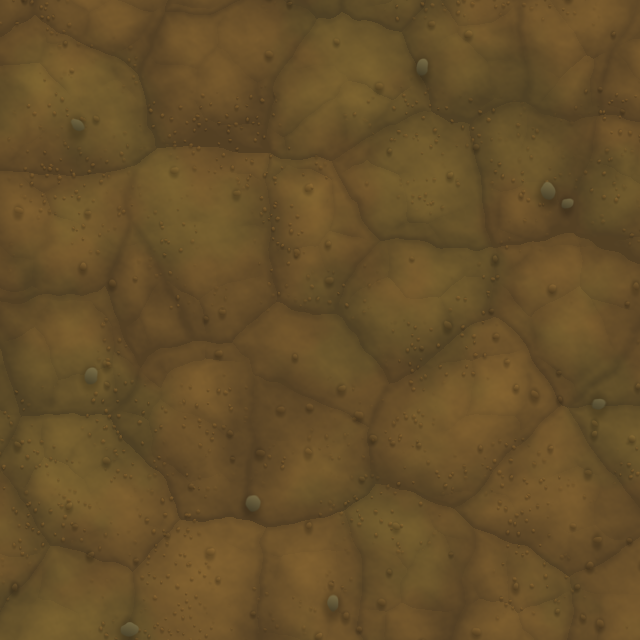
Give the GLSL for this texture, as a WebGL 2 fragment shader.

```glsl
#version 300 es
precision highp float;
// Lumpy brown earth: two sizes of rounded Voronoi mounds, lit from above,
// with soft hollows and thin creases between them, fractal noise for the
// worn surface, and scattered pebbles, grains and crumbs on top.
uniform vec2 u_resolution;
out vec4 fragColor;

const vec2 LIGHT = vec2(0.26, 0.966);
const vec3 SOIL_DARK = vec3(0.325, 0.252, 0.140);
const vec3 SOIL_LIGHT = vec3(0.520, 0.396, 0.192);
const vec3 STONE = vec3(0.430, 0.390, 0.255);
const vec3 CRUMB = vec3(0.530, 0.385, 0.180);

vec2 hash2(vec2 cell, float seed) {
  uvec3 v = uvec3(ivec3(vec3(cell, seed)) + 4096);
  v = v * 1664525u + 1013904223u;
  v.x += v.y * v.z; v.y += v.z * v.x; v.z += v.x * v.y;
  v ^= v >> 16u;
  v.x += v.y * v.z; v.y += v.z * v.x;
  return vec2(v.xy >> 8u) / 16777216.0;
}

float noise(vec2 p, float seed) {
  vec2 i = floor(p), f = fract(p);
  f = f * f * f * (f * (f * 6.0 - 15.0) + 10.0);
  float low = mix(hash2(i, seed).x, hash2(i + vec2(1, 0), seed).x, f.x);
  float high = mix(hash2(i + vec2(0, 1), seed).x, hash2(i + 1.0, seed).x, f.x);
  return mix(low, high, f.y);
}

float fbm(vec2 p, float seed) {
  float sum = 0.0, amp = 0.533;
  for (int k = 0; k < 4; k++) {
    sum += amp * noise(p, seed + float(k));
    p = mat2(1.6, 1.2, -1.2, 1.6) * p;
    amp *= 0.5;
  }
  return sum;
}

// Voronoi mound: x = distance to border, yz = offset from centre, w = random
vec4 mound(vec2 p, float seed) {
  vec2 base = floor(p), home = base, toHome = vec2(8.0);
  for (int y = -1; y <= 1; y++)
    for (int x = -1; x <= 1; x++) {
      vec2 cell = base + vec2(x, y);
      vec2 d = cell + 0.1 + 0.8 * hash2(cell, seed) - p;
      if (dot(d, d) < dot(toHome, toHome)) { toHome = d; home = cell; }
    }
  float border = 8.0;
  for (int y = -2; y <= 2; y++)
    for (int x = -2; x <= 2; x++) {
      if (x == 0 && y == 0) continue;
      vec2 cell = home + vec2(x, y);
      vec2 d = cell + 0.1 + 0.8 * hash2(cell, seed) - p;
      border = min(border, dot(0.5 * (toHome + d), normalize(d - toHome)));
    }
  return vec4(border, -toHome, hash2(home, seed + 9.0).x);
}

// Tone of a mound: bright dome, sunlit upper side, dark crease at the border
float moundTone(vec4 m, float creaseWidth, float creaseDepth) {
  float dome = smoothstep(0.0, 0.42, m.x) - 0.45;
  float crease = 1.0 - smoothstep(0.0, creaseWidth, m.x);
  return 0.40 * dome + 0.26 * dot(m.yz, LIGHT) + 0.12 * (m.w - 0.5) - creaseDepth * crease;
}

// Scattered stones: x = coverage, y = light from -1 to 1, z = cast shadow
vec3 scatter(vec2 p, float count, float density, float radius, float blur, float seed) {
  vec3 stone = vec3(0.0);
  vec2 base = floor(p * count);
  for (int y = -1; y <= 1; y++)
    for (int x = -1; x <= 1; x++) {
      vec2 cell = base + vec2(x, y), rnd = hash2(cell, seed + 1.0);
      if (rnd.x > density) continue;
      vec2 d = p - (cell + hash2(cell, seed)) / count;
      float size = radius * mix(0.55, 1.15, rnd.y), a = 6.2832 * hash2(cell, seed + 2.0).x;
      mat2 turn = mat2(cos(a), sin(a), -sin(a), cos(a));
      vec2 shape = vec2(1.0, mix(1.1, 1.6, hash2(cell, seed + 3.0).y));
      float r = length(turn * d * shape) + 0.3 * size * (noise(d / size * 1.5 + 20.0, seed + rnd.y * 50.0) - 0.5);
      float cover = 1.0 - smoothstep(size - blur, size + blur, r);
      float shadow = 1.0 - smoothstep(0.5, 1.7, length((d + LIGHT * size * 0.5) * shape.yx / shape.y) / size);
      if (cover > stone.x) stone.xy = vec2(cover, clamp(dot(d, LIGHT) / size, -1.0, 1.0));
      stone.z = max(stone.z, shadow);
    }
  return stone;
}

vec3 layStones(vec3 ground, vec3 stone, vec3 tint, float strength) {
  ground *= 1.0 - 0.22 * stone.z * strength;
  return mix(ground, tint * (0.92 + 0.26 * stone.y), stone.x * strength);
}

void main() {
  float pixel = 1.0 / min(u_resolution.x, u_resolution.y);
  vec2 p = gl_FragCoord.xy * pixel;

  // Mounds on gently bent ground
  vec2 bend = vec2(fbm(p * 7.0, 11.0), fbm(p * 7.0, 21.0)) - 0.5;
  vec2 q = p + 0.07 * bend;
  float wear = fbm(p * 9.0, 31.0);
  vec4 large = mound(q * 5.2, 3.0), small = mound(q * 10.5 + 0.4, 5.0);
  float split = smoothstep(0.36, 0.62, fbm(p * 4.0, 41.0)) * smoothstep(0.0, 0.16, large.x);
  float tone = 0.455 + moundTone(large, 0.065, 0.06 + 0.2 * wear);
  tone += 0.55 * split * moundTone(small, 0.10, 0.28 * wear);

  // Worn surface: broad patches, fine relief lit from above
  tone += 0.5 * (wear - 0.5) + 0.16 * (fbm(p * 45.0, 51.0) - 0.5);
  tone += 0.30 * (fbm(p * 32.0, 61.0) - fbm((p + LIGHT * 0.006) * 32.0, 61.0));
  vec3 color = mix(SOIL_DARK, SOIL_LIGHT, clamp(tone, 0.0, 1.1));
  float moss = smoothstep(0.42, 0.68, fbm(p * 6.0, 71.0));
  color *= mix(vec3(1.01, 0.99, 0.99), vec3(0.97, 1.015, 1.0), moss);

  // Crumbs gather in patches, then grains and larger pebbles
  float patches = smoothstep(0.48, 0.66, fbm(p * 11.0, 81.0));
  color = layStones(color, scatter(p, 85.0, 0.34, 0.0028, pixel, 91.0), CRUMB, 0.65 * patches);
  color = layStones(color, scatter(p, 24.0, 0.17, 0.0062, pixel, 101.0), mix(color, CRUMB, 0.25), 0.8);
  color = layStones(color, scatter(p, 8.0, 0.20, 0.0125, 1.3 * pixel, 111.0), STONE, 0.8);
  fragColor = vec4(color, 1.0);
}
```
